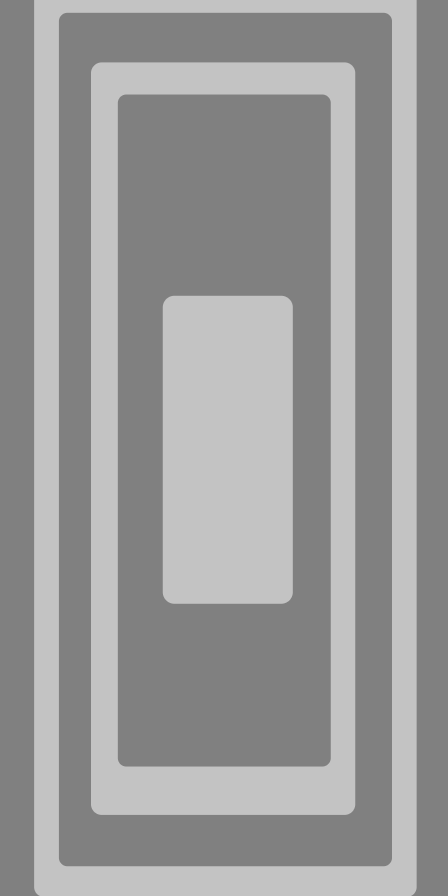
Give the GLSL for this background, as a Shadertoy shader.

```glsl
const vec3 DARK = vec3(0.50);
const vec3 LIGHT = vec3(0.765);

// Nested panels from outermost to innermost: left, bottom, right, top,
// measured in canvas widths
const int PANEL_COUNT = 5;
const vec4 PANELS[PANEL_COUNT] = vec4[PANEL_COUNT](
    vec4(0.0762, -0.0020, 0.9300, 2.0500),
    vec4(0.1315, 0.0664, 0.8750, 1.9714),
    vec4(0.2031, 0.1810, 0.7930, 1.8607),
    vec4(0.2630, 0.2890, 0.7383, 1.7890),
    vec4(0.3633, 0.6523, 0.6536, 1.3398)
);
const float CORNER_RADII[PANEL_COUNT] = float[PANEL_COUNT](
    0.022, 0.019, 0.024, 0.019, 0.026
);

// Signed distance to a rounded box given by its bounds
float roundedBox(vec2 p, vec4 bounds, float radius) {
    vec2 center = 0.5 * (bounds.xy + bounds.zw);
    vec2 halfSize = 0.5 * (bounds.zw - bounds.xy);
    vec2 q = abs(p - center) - halfSize + radius;
    return length(max(q, 0.0)) + min(max(q.x, q.y), 0.0) - radius;
}

void mainImage(out vec4 fragColor, in vec2 fragCoord) {
    vec2 p = fragCoord / iResolution.x;
    float pixel = 1.0 / iResolution.x;
    vec3 color = DARK;

    // Alternate light and dark panels, each over the last
    for (int i = 0; i < PANEL_COUNT; i++) {
        float d = roundedBox(p, PANELS[i], CORNER_RADII[i]);
        float coverage = clamp(0.5 - d / pixel, 0.0, 1.0);
        color = mix(color, i % 2 == 0 ? LIGHT : DARK, coverage);
    }

    fragColor = vec4(color, 1.0);
}
```
